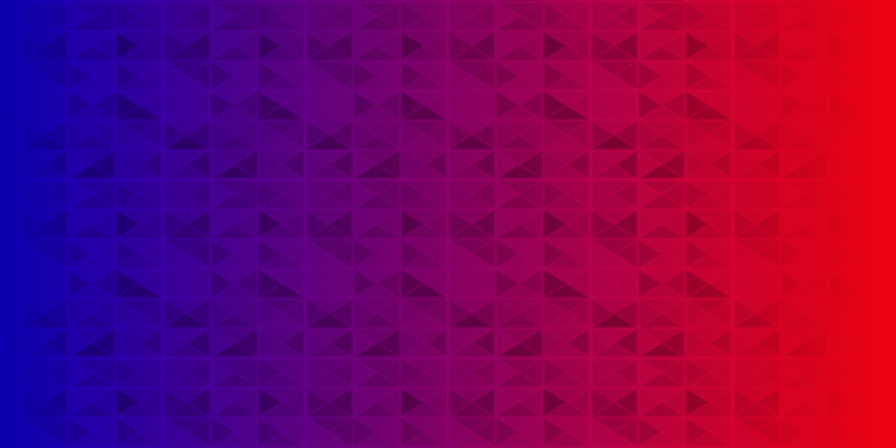
Reproduce this background procedurally as a Shadertoy shader.

```glsl
// Blue to red gradient under a grid of crossed panels with shaded triangular facets.

const vec3 BLUE = vec3(0.04, 0.0, 0.68);
const vec3 RED = vec3(0.93, 0.008, 0.055);
const vec2 CELL = vec2(0.106, 0.0663);      // panel size, in canvas heights
const vec2 TILE = vec2(3.0, 6.0);           // panels before the shading repeats
const vec2 GRID_OFFSET = vec2(0.0, 1.5);    // panels from the centre to a heavy line
const vec2 LINE_WIDTH = vec2(0.0055, 0.0042);
const vec2 LINE_STRENGTH = vec2(0.5, 0.45);
const float HEAVY_GAIN = 1.6;
const float DIAGONAL_WIDTH = 0.0032;
const float DIAGONAL_STRENGTH = 0.36;
const float PANEL_TONE = 1.07;
const float LINE_TONE = 1.17;
const float FACET_DEPTH = 0.33;

float hash(vec2 p) {
    return fract(sin(dot(p, vec2(127.1, 311.7))) * 43758.5453);
}

// Darkness of one facet: mostly light, with a few deep ones
float facetShade(vec2 cell, float side) {
    float h = hash(cell + side * vec2(7.3, 3.9));
    return h * h;
}

void mainImage(out vec4 fragColor, in vec2 fragCoord) {
    float pixel = 1.0 / iResolution.y;
    vec2 uv = fragCoord / iResolution.xy;
    vec2 p = (fragCoord - 0.5 * iResolution.xy) * pixel;

    // Panel index and position inside the panel
    vec2 grid = p / CELL - GRID_OFFSET;
    vec2 cell = mod(floor(grid), TILE);
    vec2 local = (fract(grid) - 0.5) * CELL;

    // Four facets divided by the diagonals
    float diagonal = (abs(local.x) * CELL.y - abs(local.y) * CELL.x) / length(CELL);
    float sideShade = facetShade(cell, local.x < 0.0 ? 1.0 : 2.0);
    float capShade = local.y < 0.0 ? facetShade(cell, 3.0)
                                   : 0.55 * facetShade(cell, 4.0);
    float shade = mix(capShade, sideShade, smoothstep(-pixel, pixel, diagonal));
    float tone = PANEL_TONE - FACET_DEPTH * shade;

    // Thin diagonals, then soft grid lines, heavier around each tile
    float cross = 1.0 - smoothstep(0.0, DIAGONAL_WIDTH + pixel, abs(diagonal));
    tone = mix(tone, LINE_TONE, DIAGONAL_STRENGTH * cross);

    vec2 nearest = floor(grid + 0.5);
    vec2 heavy = 1.0 - step(0.5, mod(nearest, TILE));
    vec2 gain = mix(vec2(1.0), vec2(HEAVY_GAIN), heavy);
    vec2 lineDist = abs(grid - nearest) * CELL;
    vec2 line = 1.0 - smoothstep(vec2(0.0), LINE_WIDTH * sqrt(gain) + pixel, lineDist);
    line *= LINE_STRENGTH * gain;
    tone = mix(tone, LINE_TONE, max(line.x, line.y));

    // The relief fades out at both ends of the gradient
    float fade = smoothstep(-0.02, 0.12, uv.x) * (1.0 - smoothstep(0.68, 1.0, uv.x));
    vec3 color = mix(BLUE, RED, uv.x) * mix(1.0, tone, fade);
    fragColor = vec4(color, 1.0);
}
```
